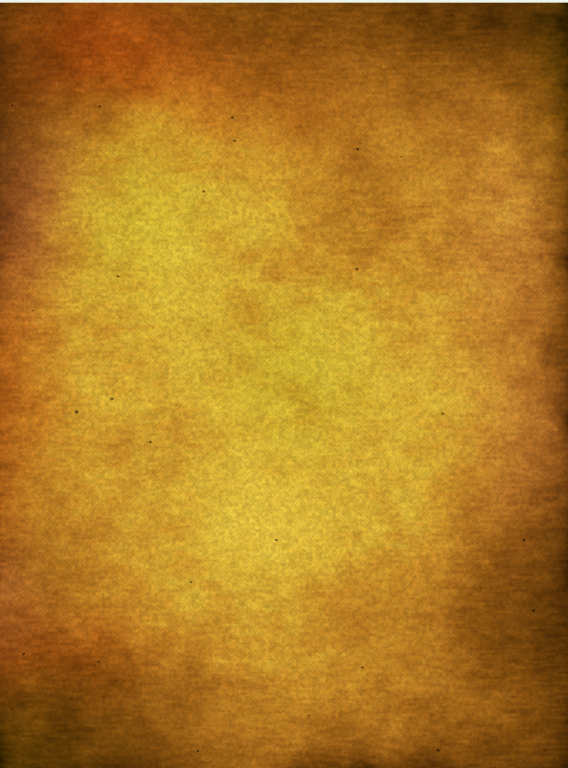
Write a Shadertoy shader that draws this texture.

```glsl
// Aged golden parchment with dark worn edges, rusty stains, mottling and fine weave.

float hash(vec2 p) {
    vec3 q = fract(vec3(p.xyx) * 0.1031);
    q += dot(q, q.yzx + 33.33);
    return fract((q.x + q.y) * q.z);
}

float noise(vec2 p) {
    vec2 i = floor(p), f = fract(p);
    f = f * f * (3.0 - 2.0 * f);
    return mix(mix(hash(i), hash(i + vec2(1, 0)), f.x),
               mix(hash(i + vec2(0, 1)), hash(i + vec2(1, 1)), f.x), f.y);
}

// Layered noise centred on zero
float fbm(vec2 p) {
    float sum = 0.0, amp = 0.5;
    for (int i = 0; i < 6; i++) {
        sum += amp * (noise(p) - 0.5);
        p = mat2(1.6, 1.2, -1.2, 1.6) * p + 17.3;
        amp *= 0.6;
    }
    return sum;
}

// Soft elliptical patch
float blob(vec2 p, vec2 centre, vec2 radius) {
    vec2 d = (p - centre) / radius;
    return exp(-dot(d, d));
}

float ramp(float a, float b, float t) {
    return clamp((t - a) / (b - a), 0.0, 1.0);
}

// Brown to gold, in even linear steps
vec3 parchment(float t) {
    vec3 c = mix(vec3(0.20, 0.11, 0.01), vec3(0.38, 0.22, 0.03), ramp(-0.22, 0.06, t));
    c = mix(c, vec3(0.52, 0.31, 0.06), ramp(0.06, 0.28, t));
    c = mix(c, vec3(0.66, 0.42, 0.11), ramp(0.28, 0.50, t));
    c = mix(c, vec3(0.76, 0.53, 0.15), ramp(0.50, 0.70, t));
    c = mix(c, vec3(0.83, 0.67, 0.20), ramp(0.70, 0.92, t));
    return mix(c, vec3(0.92, 0.82, 0.29), ramp(0.92, 1.35, t));
}

// Broad light and shade over the sheet
float sheetTone(vec2 uv) {
    float t = 0.16 + 0.79 * blob(uv, vec2(0.46, 0.49), vec2(0.52, 0.47));
    t += 0.24 * blob(uv, vec2(0.26, 0.71), vec2(0.20, 0.16));
    t += 0.15 * blob(uv, vec2(0.50, 0.23), vec2(0.28, 0.18));
    t += 0.16 * blob(uv, vec2(0.77, 0.47), vec2(0.18, 0.12));
    t += 0.10 * blob(uv, vec2(0.10, 0.44), vec2(0.08, 0.10));
    t += 0.15 * blob(uv, vec2(0.88, 0.72), vec2(0.14, 0.14));
    t -= 0.26 * blob(uv, vec2(0.95, 0.20), vec2(0.16, 0.09));
    t -= 0.26 * blob(uv, vec2(0.75, 1.00), vec2(0.35, 0.08));
    t -= 0.28 * blob(uv, vec2(0.00, 0.81), vec2(0.09, 0.17));
    t -= 0.28 * blob(uv, vec2(0.05, 0.03), vec2(0.30, 0.11));
    t -= 0.12 * blob(uv, vec2(0.68, 0.21), vec2(0.09, 0.05));
    t -= 0.16 * blob(uv, vec2(0.55, 0.48), vec2(0.06, 0.03));
    t -= 0.12 * blob(uv, vec2(0.45, 0.59), vec2(0.10, 0.03));
    t -= 0.12 * blob(uv, vec2(0.32, 0.43), vec2(0.10, 0.04));
    t -= 0.12 * blob(uv, vec2(0.66, 0.70), vec2(0.08, 0.04));
    t -= 0.24 * exp(-(1.0 - uv.x) / 0.025);
    return t - 0.14 * exp(-min(uv.x, uv.y) / 0.02);
}

// Scattered small dark flecks
float flecks(vec2 p) {
    vec2 cell = floor(p * 18.0);
    vec2 centre = 0.2 + 0.6 * vec2(hash(cell + 3.1), hash(cell + 8.7));
    float radius = mix(0.02, 0.05, hash(cell + 21.0));
    float d = length((fract(p * 18.0) - centre) * vec2(1.0, 1.25));
    return step(0.88, hash(cell + 41.0)) * (1.0 - smoothstep(0.0, radius * 1.4, d));
}

void mainImage(out vec4 fragColor, in vec2 fragCoord) {
    vec2 uv = fragCoord / iResolution.xy;
    vec2 p = fragCoord / iResolution.y;

    // Mottling from wide clouds down to small blots
    vec2 warp = vec2(fbm(p * 7.0), fbm(p * 7.0 + 40.0));
    float clouds = fbm(p * 9.0 + warp * 0.5 + 5.0);
    float blots = fbm(p * vec2(28.0, 36.0) + 60.0);
    float tone = sheetTone(uv + warp * 0.06) + clouds * 0.34 + blots * 0.25;

    // Horizontal threads, strongest in worn patches
    float threads = noise(p * vec2(60.0, 290.0) + 9.0) - 0.5;
    tone += threads * (0.07 + 0.08 * noise(p * 6.0 + 30.0));
    vec3 col = parchment(tone);

    // Rust, rose and olive stains
    vec2 q = uv + warp * 0.10;
    float rust = 0.75 * blob(q, vec2(0.17, 0.94), vec2(0.17, 0.07))
               + 0.45 * blob(q, vec2(0.00, 0.48), vec2(0.07, 0.18))
               + 0.45 * blob(q, vec2(0.08, 0.15), vec2(0.16, 0.06))
               + 0.25 * blob(q, vec2(0.40, 0.89), vec2(0.24, 0.08));
    col *= mix(vec3(1), vec3(1.04, 0.72, 0.60), min(rust, 1.0));
    float rose = blob(q, vec2(0.04, 0.73), vec2(0.09, 0.12))
               + 0.7 * blob(q, vec2(0.02, 0.24), vec2(0.07, 0.08))
               + 0.6 * blob(q, vec2(0.90, 0.70), vec2(0.13, 0.14))
               + 0.6 * blob(q, vec2(0.95, 0.42), vec2(0.10, 0.14));
    col += vec3(0.02, -0.01, 0.06) * rose;
    float olive = blob(q, vec2(0.22, 0.72), vec2(0.14, 0.13))
                + 1.2 * blob(q, vec2(0.52, 0.52), vec2(0.14, 0.10))
                + 0.7 * blob(q, vec2(1.00, 0.90), vec2(0.07, 0.20))
                + 0.8 * blob(q, vec2(0.00, 0.03), vec2(0.18, 0.10));
    col += vec3(-0.025, 0.015, -0.015) * olive;

    // Fine grain and woven texture scale the light evenly
    float grain = noise(mat2(0.8, 0.6, -0.6, 0.8) * p * 420.0) + noise(p * 230.0 + 70.0) - 1.0;
    float weave = sin(p.x * 1100.0) * sin(p.y * 1100.0);
    col *= 1.0 + grain * 0.13 + weave * 0.02;

    // Flecks and the light strip along the top
    col *= 1.0 - 0.6 * flecks(p + warp * 0.01);
    col = mix(col, vec3(0.93, 0.96, 0.92), smoothstep(0.9955, 0.9975, uv.y));
    fragColor = vec4(clamp(col, 0.0, 1.0), 1.0);
}
```
